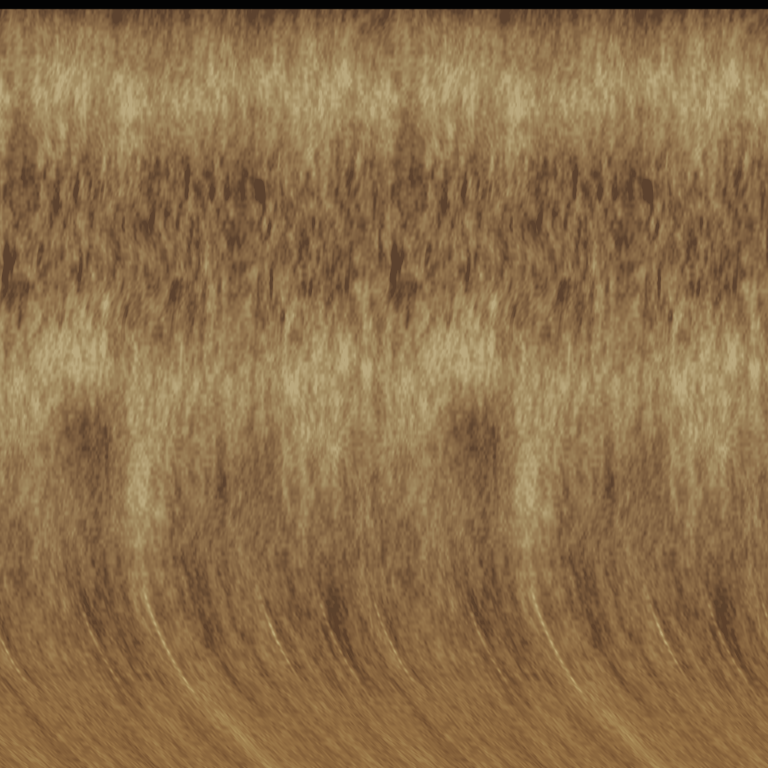
This texture is drawn by a WebGL 2 fragment shader. Its source:

```glsl
#version 300 es
precision highp float;
// Brushed tan fur: light and dark bands, two repeats across, strands sweeping right at the bottom.
uniform vec2 u_resolution;
out vec4 outColor;

const float TILE_WIDTH = 0.505;
const float BLACK_EDGE = 0.0118;    // height of the black strip at the top
const float SWEEP_START = 0.70;     // depth at which strands begin to curve
const float SWEEP = 1.8;
const float ARC_HALF_WIDTH = 0.004; // in tile widths
const vec3 BLACK = vec3(0.01);
const vec3 GOLDEN = vec3(1.02, 0.97, 0.87);

// Fur colours from shadow to highlight
const vec3 FUR[5] = vec3[5](
  vec3(0.36, 0.26, 0.18), vec3(0.48, 0.36, 0.24), vec3(0.57, 0.45, 0.30),
  vec3(0.64, 0.55, 0.38), vec3(0.73, 0.66, 0.49));

// Mean tone at equal steps from top to bottom
const float BANDS[17] = float[17](
  0.2, 2.2, 3.3, 2.4, 1.3, 1.3, 1.5, 2.3, 2.9,
  2.4, 1.9, 1.7, 1.4, 1.4, 1.6, 1.75, 1.8);

// Soft patches: position in the tile, depth, change of tone
const int PATCHES = 14;
const vec3 PATCH[PATCHES] = vec3[PATCHES](
  vec3(0.06, 0.16, -1.4), vec3(0.04, 0.40, -1.0), vec3(0.22, 0.57, -1.5),
  vec3(0.37, 0.62, 1.1), vec3(0.06, 0.58, 0.8), vec3(0.41, 0.43, -0.9),
  vec3(0.61, 0.62, -0.8), vec3(0.82, 0.55, 0.6), vec3(0.20, 0.45, 0.8),
  vec3(0.64, 0.80, 0.9), vec3(0.25, 0.80, -0.6), vec3(0.37, 0.84, 0.9),
  vec3(0.47, 0.80, -0.6), vec3(0.78, 0.82, -0.6));
const vec2 PATCH_SIZE[PATCHES] = vec2[PATCHES](
  vec2(0.035, 0.09), vec2(0.05, 0.07), vec2(0.09, 0.055), vec2(0.045, 0.13),
  vec2(0.07, 0.08), vec2(0.09, 0.05), vec2(0.07, 0.07), vec2(0.10, 0.09),
  vec2(0.09, 0.05), vec2(0.045, 0.13), vec2(0.06, 0.10), vec2(0.04, 0.15),
  vec2(0.05, 0.10), vec2(0.07, 0.10));
const float ARCS[5] = float[5](0.18, 0.355, 0.65, 0.80, 0.94);

float hash(vec2 p) {
  vec3 q = fract(vec3(p.xyx) * 0.1031);
  q += dot(q, q.yzx + 33.33);
  return fract((q.x + q.y) * q.z);
}

// Value noise from -1 to 1; frequency.x is whole so that it wraps with the tile
float noise(vec2 p, vec2 frequency) {
  p *= frequency;
  vec2 cell = floor(p), f = fract(p);
  f = f * f * (3.0 - 2.0 * f);
  float left = mod(cell.x, frequency.x), right = mod(cell.x + 1.0, frequency.x);
  float low = mix(hash(vec2(left, cell.y)), hash(vec2(right, cell.y)), f.x);
  float high = mix(hash(vec2(left, cell.y + 1.0)), hash(vec2(right, cell.y + 1.0)), f.x);
  return 2.0 * mix(low, high, f.y) - 1.0;
}

float bandTone(float depth) {
  float s = clamp(depth, 0.0, 0.9999) * 16.0;
  int i = int(s);
  return mix(BANDS[i], BANDS[i + 1], smoothstep(0.0, 1.0, fract(s)));
}

vec3 furColor(float tone) {
  float s = clamp(tone, 0.0, 3.999);
  int i = int(s);
  return mix(FUR[i], FUR[i + 1], fract(s));
}

float wrapped(float d) { return d - floor(d + 0.5); }

void main() {
  vec2 uv = gl_FragCoord.xy / u_resolution;
  float depth = 1.0 - uv.y;
  float bend = max(depth - SWEEP_START, 0.0);
  vec2 p = vec2((uv.x - SWEEP * bend * bend) / TILE_WIDTH, depth);

  // Bands with ragged edges, then broad patches
  float ragged = 0.025 * noise(p, vec2(11.0, 4.0)) + 0.018 * noise(p, vec2(43.0, 9.0));
  float tone = bandTone(depth + ragged * smoothstep(0.0, 0.1, depth));
  for (int i = 0; i < PATCHES; i++) {
    vec2 d = vec2(wrapped(p.x - PATCH[i].x), depth - PATCH[i].y) / PATCH_SIZE[i];
    tone += PATCH[i].z * exp(-dot(d, d));
  }

  // Long hairs, short tufts and fine grain
  float lower = smoothstep(0.78, 0.98, depth);
  float darkBand = smoothstep(0.17, 0.23, depth) * (1.0 - smoothstep(0.38, 0.50, depth));
  vec2 hair = p + vec2(0.012 * noise(p, vec2(9.0, 14.0)) + 0.12 * depth, 0.0);
  tone += 0.45 * noise(p, vec2(37.0, 5.0)) + 0.30 * noise(p, vec2(83.0, 8.0));
  float tufts = noise(hair, vec2(76.0, 48.0)) + 0.8 * noise(hair, vec2(131.0, 75.0));
  tone += tufts * mix(0.55 + 0.35 * darkBand, 0.22, lower);
  tone += 0.50 * noise(hair, vec2(190.0, 190.0));
  float strokes = noise(hair, vec2(58.0, 24.0));
  tone -= 1.3 * darkBand * smoothstep(0.30, 0.85, strokes);

  // Thin beaded arcs with a shadow on their right
  float arcSpan = smoothstep(0.75, 0.80, depth) * (1.0 - smoothstep(0.86, 0.93, depth));
  for (int i = 0; i < 5; i++) {
    float d = wrapped(p.x - ARCS[i]);
    float line = exp(-pow(d / ARC_HALF_WIDTH, 2.0));
    float shadow = exp(-pow((d - 0.018) / 0.012, 2.0));
    float beads = 0.7 + 0.3 * sin(depth * 520.0);
    tone += arcSpan * (1.7 * line * beads - 0.8 * shadow);
  }

  vec3 color = furColor(tone) * mix(vec3(1.0), GOLDEN, smoothstep(0.65, 1.0, depth));
  // Black strip along the top
  float pixel = 1.0 / u_resolution.y;
  color = mix(BLACK, color, smoothstep(BLACK_EDGE - pixel, BLACK_EDGE + pixel, depth));
  outColor = vec4(color, 1.0);
}
```
